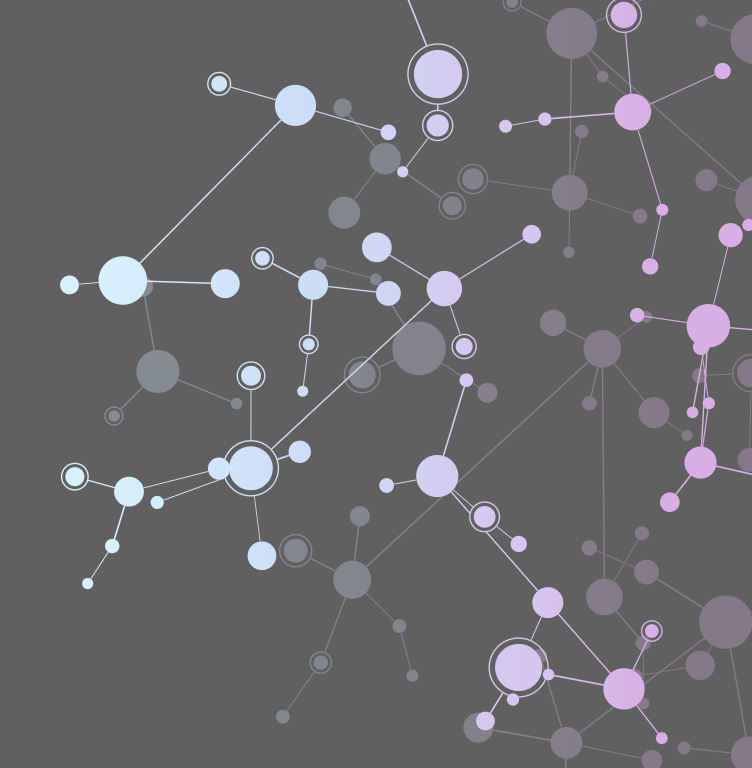
Reproduce this background procedurally as a Shadertoy shader.

```glsl
const vec3 GROUND = vec3(0.376);
const vec3 ICE    = vec3(0.84, 0.94, 1.00);
const vec3 BLUE   = vec3(0.80, 0.87, 0.97);
const vec3 LILAC  = vec3(0.84, 0.78, 0.94);
const vec3 ORCHID = vec3(0.85, 0.68, 0.90);

const int   GRID = 5;              // hub cells per side
const int   MAX_ARMS = 4;
const float CELL = 0.25;           // cell size, in canvas heights
const float JITTER = 0.5;          // hub wander, in cells
const float REACH = 0.28;          // farthest extent of a cluster
const vec2  HUB_RADIUS  = vec2(0.018, 0.035);
const vec2  NODE_RADIUS = vec2(0.0075, 0.021);
const vec2  LEAF_RADIUS = vec2(0.007, 0.011);
const vec2  ARM_LENGTH  = vec2(0.065, 0.135);
const vec2  LEAF_LENGTH = vec2(0.05, 0.09);
const vec2  LINK_HALF   = vec2(0.0005, 0.0011);
const float RING_HALF = 0.0009;
const float BACK_ALPHA = 0.31;
const float BACK_LINKED = 0.55;    // share of hubs linked to another hub
const float FRONT_LINKED = 0.22;
const float FRONT_SEED = 23.0;
const float BACK_SEED = 61.0;
const float TAU = 6.2832;

// Coverage of one layer; "open" is 0 inside rings, where links are hidden.
struct Ink { float nodes; float links; float open; };

float hash(vec2 p) {
    return fract(sin(dot(p, vec2(12.9898, 78.233))) * 43758.5453);
}

float pick(vec2 id, float channel) {
    return hash(id + channel * vec2(0.317, 0.731));
}

float span(vec2 range, float t) { return mix(range.x, range.y, t); }

float fill(float dist) { return clamp(0.5 - dist * iResolution.y, 0.0, 1.0); }

float segment(vec2 p, vec2 a, vec2 b) {
    vec2 ab = b - a;
    float t = clamp(dot(p - a, ab) / dot(ab, ab), 0.0, 1.0);
    return length(p - a - t * ab);
}

void addNode(inout Ink ink, vec2 p, vec2 center, float radius, bool ringed) {
    float d = length(p - center);
    ink.nodes = max(ink.nodes, fill(d - radius));
    if (ringed) {
        float ring = radius * 1.15 + 0.003;
        ink.nodes = max(ink.nodes, fill(abs(d - ring) - RING_HALF));
        ink.open = min(ink.open, 1.0 - fill(d - ring));
    }
}

void addLink(inout Ink ink, vec2 p, vec2 a, vec2 b, float weight) {
    ink.links = max(ink.links, fill(segment(p, a, b) - span(LINK_HALF, weight)));
}

vec2 hubAt(vec2 cell, float seed, float shift) {
    vec2 id = cell + seed;
    vec2 wander = vec2(pick(id, 1.0), pick(id, 2.0)) - 0.5;
    return (cell + shift + JITTER * wander) * CELL;
}

// Hubs fill the right side and narrow to a tip at the left.
bool inhabited(vec2 hub) {
    float y = hub.y - 0.5;
    return hub.x > 0.06 + 2.4 * y * y;
}

void addCluster(inout Ink ink, vec2 p, vec2 hub, vec2 id) {
    float size = pick(id, 3.0);
    addNode(ink, p, hub, span(HUB_RADIUS, size), pick(id, 4.0) < 0.35);
    float arms = 2.0 + floor(3.0 * pick(id, 5.0));
    float turn = TAU * pick(id, 6.0);
    for (int i = 0; i < MAX_ARMS; i++) {
        float k = float(i);
        if (k >= arms) break;
        vec2 arm = id + vec2(7.3, 3.1) * (k + 1.0);
        float angle = turn + TAU * (k + 0.5 * pick(arm, 1.0)) / arms;
        vec2 node = hub + span(ARM_LENGTH, pick(arm, 2.0)) * vec2(cos(angle), sin(angle));
        float grow = pick(arm, 3.0);
        addLink(ink, p, hub, node, pick(arm, 4.0));
        addNode(ink, p, node, span(NODE_RADIUS, grow * grow), pick(arm, 5.0) < 0.25);
        // Some arms carry on to a small leaf.
        if (pick(arm, 6.0) < 0.3) {
            angle += 2.0 * pick(arm, 7.0) - 1.0;
            vec2 leaf = node + span(LEAF_LENGTH, pick(arm, 8.0)) * vec2(cos(angle), sin(angle));
            addLink(ink, p, node, leaf, 0.2);
            addNode(ink, p, leaf, span(LEAF_RADIUS, pick(arm, 9.0)), false);
        }
    }
}

float network(vec2 p, float seed, float shift, float linked) {
    Ink ink = Ink(0.0, 0.0, 1.0);
    for (int j = 0; j < GRID; j++)
    for (int i = 0; i < GRID; i++) {
        vec2 cell = vec2(i, j);
        vec2 id = cell + seed;
        vec2 hub = hubAt(cell, seed, shift);
        if (!inhabited(hub)) continue;
        if (length(p - hub) < REACH) addCluster(ink, p, hub, id);
        // Long links join hubs of neighbouring rows.
        vec2 hop = vec2(floor(2.0 * pick(id, 11.0)), pick(id, 12.0) < 0.5 ? -1.0 : 1.0);
        vec2 other = hubAt(cell + hop, seed, shift);
        if (pick(id, 13.0) < linked && inhabited(other)) addLink(ink, p, hub, other, 0.7);
    }
    return max(ink.nodes, ink.links * ink.open);
}

vec3 tint(float x) {
    vec3 c = mix(ICE, BLUE, smoothstep(0.12, 0.42, x));
    c = mix(c, LILAC, smoothstep(0.40, 0.66, x));
    return mix(c, ORCHID, smoothstep(0.66, 0.88, x));
}

void mainImage(out vec4 fragColor, in vec2 fragCoord) {
    vec2 p = fragCoord / iResolution.y;
    vec3 ink = tint(p.x);
    vec3 color = mix(GROUND, ink, BACK_ALPHA * network(p, BACK_SEED, 0.0, BACK_LINKED));
    color = mix(color, ink, network(p, FRONT_SEED, 0.5, FRONT_LINKED));
    fragColor = vec4(color, 1.0);
}
```
